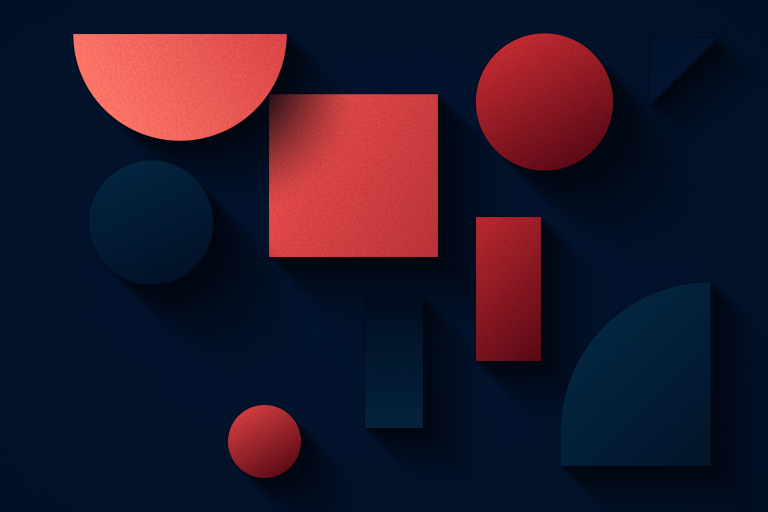
Reproduce this background procedurally as a WebGL 1 fragment shader.

```glsl
precision highp float;
// Flat paper-cut shapes in coral, crimson and navy casting long diagonal shadows.

uniform vec2 u_resolution;

// Canvas spans CANVAS units, origin at the lower left
const vec2 CANVAS = vec2(1.5, 1.0);

const vec3 NAVY = vec3(0.006, 0.070, 0.168);
const vec3 SHADOW = vec3(0.002, 0.014, 0.042);
const vec3 CORAL_LIGHT = vec3(1.00, 0.47, 0.41);
const vec3 CORAL = vec3(0.96, 0.33, 0.32);
const vec3 CORAL_DEEP = vec3(0.84, 0.25, 0.26);
const vec3 RED = vec3(0.78, 0.17, 0.20);
const vec3 CRIMSON = vec3(0.70, 0.18, 0.21);
const vec3 WINE = vec3(0.34, 0.03, 0.08);
const vec3 TEAL = vec3(0.012, 0.150, 0.250);
const vec3 INK = vec3(0.004, 0.060, 0.150);
const vec3 ABYSS = vec3(0.0, 0.005, 0.080);

const vec2 SHADOW_DIR = vec2(1.0, -1.0);
const int SHADOW_STEPS = 32;
const float SHADOW_OPACITY = 0.90;
const float SHADOW_FALLOFF = 1.25;
const float SHADOW_SPREAD = 0.10;
const float VIGNETTE = 0.16;
const float GRAIN_SCALE = 210.0;
const float GRAIN_AMOUNT = 0.09;

// Shape kinds
const int BOX = 0;
const int DISC = 1;
const int BOWL = 2;
const int ARCH = 3;
const int WEDGE = 4;

vec2 hashGradient(vec2 cell) {
  float h = fract(sin(dot(cell, vec2(127.1, 311.7))) * 43758.5);
  return vec2(cos(6.2832 * h), sin(6.2832 * h));
}

float gradientNoise(vec2 p) {
  vec2 i = floor(p);
  vec2 f = p - i;
  vec2 u = f * f * (3.0 - 2.0 * f);
  vec2 e = vec2(1.0, 0.0);
  float a = dot(hashGradient(i), f);
  float b = dot(hashGradient(i + e.xy), f - e.xy);
  float c = dot(hashGradient(i + e.yx), f - e.yx);
  float d = dot(hashGradient(i + e.xx), f - e.xx);
  return mix(mix(a, b, u.x), mix(c, d, u.x), u.y);
}

// Signed distance to a shape around its anchor
float shapeDistance(int kind, vec2 p, vec2 size) {
  if (kind == BOX) {
    vec2 q = abs(p) - size;
    return length(max(q, 0.0)) + min(max(q.x, q.y), 0.0);
  }
  if (kind == DISC) return length(p) - size.x;
  if (kind == BOWL) return max(length(p) - size.x, p.y);
  if (kind == ARCH) {
    float rise = max(p.y - (size.y - size.x), 0.0);
    return max(length(vec2(p.x, rise)) - size.x, max(p.x, -p.y));
  }
  return max(max(-p.x, p.y), (p.x - p.y - size.x) * 0.7071);
}

// Shape swept along the shadow direction, fading with its travel
float longShadow(int kind, vec2 p, vec2 size, float reach, float pixel) {
  float shade = 0.0;
  for (int i = 0; i < SHADOW_STEPS; i++) {
    float s = float(i) / float(SHADOW_STEPS);
    float travel = s * reach;
    float blur = pixel + 0.003 + SHADOW_SPREAD * travel;
    float d = shapeDistance(kind, p - SHADOW_DIR * travel, size);
    shade = max(shade, pow(1.0 - s, SHADOW_FALLOFF) * smoothstep(blur, -blur, d));
  }
  return shade * SHADOW_OPACITY;
}

// Paints a shadow, then a shape filled with a gradient along slope
void paint(inout vec3 color, vec2 point, int kind, vec2 anchor, vec2 size,
           vec3 light, vec3 dark, vec2 slope, float reach) {
  float pixel = 1.0 / u_resolution.y;
  vec2 p = point - anchor;
  color = mix(color, SHADOW, longShadow(kind, p, size, reach, pixel));
  vec3 fill = mix(light, dark, clamp(0.5 + dot(p, slope), 0.0, 1.0));
  float d = shapeDistance(kind, p, size);
  color = mix(color, fill, smoothstep(0.7 * pixel, -0.7 * pixel, d));
}

void main() {
  vec2 uv = gl_FragCoord.xy / u_resolution;
  vec2 p = uv * CANVAS;

  // Backdrop with darker corners
  vec2 fromCenter = uv - 0.5;
  vec3 color = NAVY * (1.06 - 2.0 * VIGNETTE * dot(fromCenter, fromCenter));

  // Shapes from back to front
  paint(color, p, BOX, vec2(0.7695, 0.292), vec2(0.0566, 0.128), INK, TEAL * 0.88, vec2(0.0, -4.5), 0.13);
  paint(color, p, BOX, vec2(0.6904, 0.657), vec2(0.165, 0.159), CORAL, CRIMSON, vec2(1.6, -0.9), 0.17);
  paint(color, p, BOWL, vec2(0.3516, 0.9336), vec2(0.2085), CORAL_LIGHT, CORAL_DEEP, vec2(2.0, 1.0), 0.14);
  paint(color, p, DISC, vec2(0.295, 0.5654), vec2(0.1215), TEAL, INK, vec2(1.5, -3.2), 0.19);
  paint(color, p, WEDGE, vec2(1.2695, 0.926), vec2(0.131), INK, NAVY * 1.12, vec2(2.0, -3.0), 0.10);
  paint(color, p, DISC, vec2(1.0635, 0.8008), vec2(0.134), RED, WINE, vec2(1.7, -2.9), 0.20);
  paint(color, p, BOX, vec2(0.9932, 0.4355), vec2(0.0635, 0.1406), RED * 0.94, WINE, vec2(2.4, -2.4), 0.14);
  paint(color, p, ARCH, vec2(1.388, 0.090), vec2(0.293, 0.359), TEAL, ABYSS, vec2(1.0, -1.0), 0.13);
  paint(color, p, DISC, vec2(0.5166, 0.1377), vec2(0.0713), CORAL_DEEP, WINE, vec2(3.2, -5.2), 0.13);

  // Paper grain
  color *= 1.0 + GRAIN_AMOUNT * gradientNoise(p * GRAIN_SCALE);
  gl_FragColor = vec4(color, 1.0);
}
```
